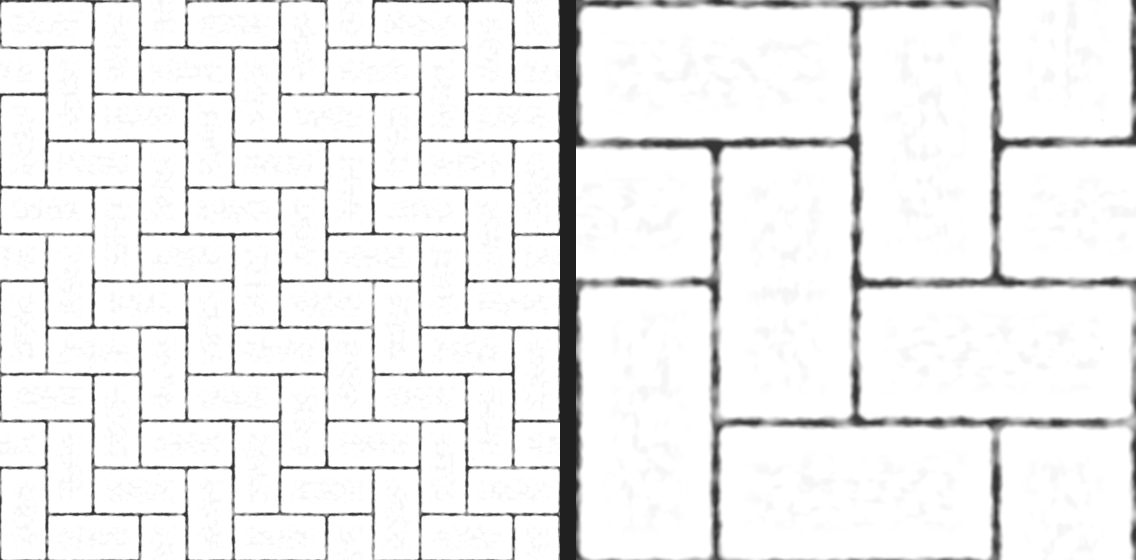
Left, the full canvas; right, a detail of the centre.
A WebGL 1 fragment shader for this pattern:

```glsl
precision highp float;
// Herringbone brick paving: white two-by-one blocks with soft, worn dark joints.

#define CELLS 12.0          // half-brick cells across and down
#define JOINT 0.056         // half width of a joint, in cells
#define CORNER 0.09         // corner radius of a brick
#define JOINT_INK 0.79      // darkness of an unworn joint
#define WOBBLE 0.014        // drift of the joints from the grid
#define FRAY 0.016          // roughness of the brick edges
#define WEAR_COARSE 0.3     // fading along whole joints
#define WEAR_FINE 0.75      // short breaks in the joints
#define MOTTLE 0.032        // strength of the stains on the faces
#define SHIFT vec2(0.000, 0.022)

uniform vec2 u_resolution;

vec2 gradientAt(vec2 lattice) {
  vec3 h = fract(lattice.xyx * vec3(0.1031, 0.1030, 0.0973));
  h += dot(h, h.yzx + 33.33);
  float angle = 6.28318 * fract((h.x + h.y) * h.z);
  return vec2(cos(angle), sin(angle));
}

// Gradient noise, roughly -0.7 to 0.7.
float noise(vec2 p) {
  vec2 i = floor(p);
  vec2 f = fract(p);
  vec2 u = f * f * f * (f * (f * 6.0 - 15.0) + 10.0);
  float a = dot(gradientAt(i), f);
  float b = dot(gradientAt(i + vec2(1.0, 0.0)), f - vec2(1.0, 0.0));
  float c = dot(gradientAt(i + vec2(0.0, 1.0)), f - vec2(0.0, 1.0));
  float d = dot(gradientAt(i + 1.0), f - 1.0);
  return mix(mix(a, b, u.x), mix(c, d, u.x), u.y);
}

float roundedBox(vec2 p, vec2 halfSize, float radius) {
  vec2 q = abs(p) - halfSize + radius;
  return length(max(q, 0.0)) + min(max(q.x, q.y), 0.0) - radius;
}

// Depth inside the brick under p; the layout steps one cell sideways per row.
// The second result is the brick's long axis.
float brickDepth(vec2 p, out vec2 axis) {
  vec2 cell = floor(p);
  float slot = mod(cell.x + cell.y, 4.0);
  axis = slot < 1.5 ? vec2(1.0, 0.0) : vec2(0.0, 1.0);
  vec2 corner = cell - axis * mod(slot, 2.0);
  vec2 halfSize = 0.5 * (1.0 + axis);
  return -roundedBox(p - corner - halfSize, halfSize, CORNER);
}

// Ink left in the joints after wear.
float jointInk(vec2 p, float depth) {
  float fray = noise(p * 7.3 + 3.1) + 0.5 * noise(p * 17.3 + 7.7);
  float width = max(JOINT, 1.2 * CELLS / u_resolution.y);
  float ink = 1.0 - smoothstep(0.0, width, depth + FRAY * fray);
  float wear = 0.86 + WEAR_COARSE * noise(p * 0.83 + 41.3)
             + WEAR_FINE * noise(p * 3.37 + 12.6)
             + WEAR_FINE * noise(p * 7.61 + 25.2);
  return JOINT_INK * pow(ink, 1.2) * clamp(wear, 0.05, 1.0);
}

// Faint flecks in the middle of each face and a few small specks.
float faceStain(vec2 p, float depth, vec2 axis) {
  vec2 q = p * mix(vec2(9.3), vec2(7.1), axis);
  float grain = noise(q + 17.4) + 0.6 * noise(q * 2.1 + 5.9);
  float core = smoothstep(0.15, 0.4, depth);
  float speck = smoothstep(0.5, 0.62, noise(p * 11.7 + 61.8))
              * smoothstep(0.1, 0.4, noise(p * 0.71 + 9.2));
  return MOTTLE * core * smoothstep(0.0, 0.5, grain)
       + 0.08 * speck * smoothstep(0.06, 0.12, depth);
}

void main() {
  vec2 uv = gl_FragCoord.xy / u_resolution;
  vec2 p = vec2(uv.x, 1.0 - uv.y) * CELLS - SHIFT;
  vec2 drift = vec2(noise(p * 0.9 + 31.7), noise(p * 0.9 + 73.3));
  vec2 axis;
  float depth = brickDepth(p + WOBBLE * drift, axis);
  float shade = 1.0 - jointInk(p, depth) - faceStain(p, depth, axis);
  gl_FragColor = vec4(vec3(clamp(shade, 0.0, 1.0)), 1.0);
}
```
